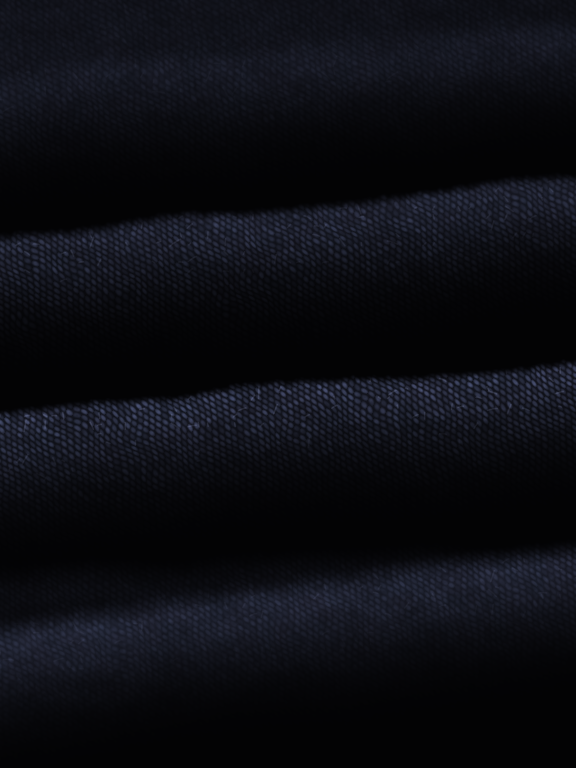
Write a WebGL 2 fragment shader that draws this texture.

```glsl
#version 300 es
precision highp float;
// Dark navy twill cloth lying in soft, slanted folds with deep shadows between.
uniform vec2 u_resolution;
out vec4 fragColor;

const vec3 SHADOW = vec3(0.010, 0.010, 0.015);
const vec3 NAVY = vec3(0.122, 0.136, 0.192);
const vec3 LINT = vec3(0.21, 0.22, 0.27);
const int FOLDS = 5;

float hash(vec2 p) {
  vec3 a = fract(p.xyx * 0.1031);
  a += dot(a, a.yzx + 33.33);
  return fract((a.x + a.y) * a.z);
}

float noise(vec2 p) {
  vec2 i = floor(p), f = fract(p);
  f = f * f * (3.0 - 2.0 * f);
  return mix(mix(hash(i), hash(i + vec2(1, 0)), f.x),
             mix(hash(i + vec2(0, 1)), hash(i + vec2(1, 1)), f.x), f.y);
}

vec2 rotate(vec2 p, float angle) {
  float c = cos(angle), s = sin(angle);
  return vec2(c * p.x - s * p.y, s * p.x + c * p.y);
}

float segment(vec2 p, vec2 a, vec2 b) {
  vec2 ab = b - a;
  return length(p - a - ab * clamp(dot(p - a, ab) / dot(ab, ab), 0.0, 1.0));
}

// Light on one fold: a fuzzy upper rim, then a slow fall into shadow.
float foldLight(float below, float reach) {
  float t = max(below, 0.0) / reach;
  return exp(-t * t);
}

// Layer the folds from back to front.
float clothLight(vec2 uv, vec2 p) {
  // Rim height at left, rim height at right, rim softness, strength.
  vec4 folds[FOLDS] = vec4[FOLDS](
    vec4(0.902, 0.966, 0.022, 0.66),
    vec4(0.688, 0.768, 0.009, 0.88),
    vec4(0.465, 0.527, 0.007, 0.96),
    vec4(0.246, 0.274, 0.026, 0.27),
    vec4(0.182, 0.284, 0.020, 0.98));
  float light = 0.48 - 0.12 * uv.x;
  for (int i = 0; i < FOLDS; i++) {
    vec4 fold = folds[i];
    float seed = float(i) * 17.0;
    float wobble = (noise(vec2(p.x * 9.0, seed)) - 0.5) * 0.011
                 + (noise(vec2(p.x * 150.0, p.y * 90.0 + seed)) - 0.5) * 0.004;
    float below = mix(fold.x, fold.y, uv.x) + wobble - uv.y;
    float rim = smoothstep(-fold.z, fold.z, below);
    float reach = 0.079 + 0.014 * noise(vec2(p.x * 4.0, seed + 5.0));
    light = mix(light, fold.w * foldLight(below, reach), rim);
  }
  return light;
}

// Short stitches staggered along diagonal ribs, each of its own brightness.
float twill(vec2 p, float pitch) {
  p += (vec2(noise(p * 35.0), noise(p * 35.0 + 40.0)) - 0.5) * pitch * 0.9;
  vec2 q = rotate(p, 0.58) / (pitch * vec2(1.5, 1.0));
  q.x += 0.5 * mod(floor(q.y), 2.0);
  vec2 cell = floor(q), f = fract(q) - 0.5;
  float stitch = 1.0 - smoothstep(0.12, 0.56, length(vec2(f.x * 0.85 + f.y * 0.25, f.y)));
  return stitch * mix(0.6, 1.4, hash(cell));
}

// Loose fibres: one short line in a few cells of a grid.
float fibres(vec2 p, float scale, float share, float pixel) {
  vec2 q = p * scale, cell = floor(q);
  vec2 arm = rotate(vec2(0.12 + 0.25 * hash(cell + 7.0), 0.0), 6.283 * hash(cell + 3.0));
  vec2 f = fract(q) - 0.5;
  f.y += 0.3 * f.x * f.x;
  float d = segment(f, -arm, arm) / scale;
  return step(1.0 - share, hash(cell)) * (1.0 - smoothstep(0.0002, 0.0005 + pixel, d));
}

void main() {
  vec2 uv = gl_FragCoord.xy / u_resolution;
  vec2 p = uv * vec2(0.75, 1.0);
  float pixel = 1.0 / u_resolution.y;

  float light = clothLight(uv, p);

  // The weave is crisp around the middle folds and blurs away from them.
  float away = (uv.y - 0.53) / 0.24;
  float focus = 0.22 + 0.78 * exp(-away * away);
  float weave = mix(1.0, 0.5 + 1.15 * twill(p, 0.0068), focus);
  float grain = 0.86 + 0.28 * noise(p * 240.0);
  float mottle = 0.88 + 0.24 * noise(p * vec2(28.0, 45.0));

  vec3 color = SHADOW + NAVY * light * weave * grain * mottle;
  color.r += 0.008 * light * (noise(p * 60.0) - 0.4);

  // Lint catches the light near the rims.
  float lint = fibres(p, 46.0, 0.13, pixel) + fibres(p + 3.7, 85.0, 0.10, pixel);
  color += LINT * lint * focus * smoothstep(0.1, 0.9, light) * 0.42;

  fragColor = vec4(color, 1.0);
}
```
